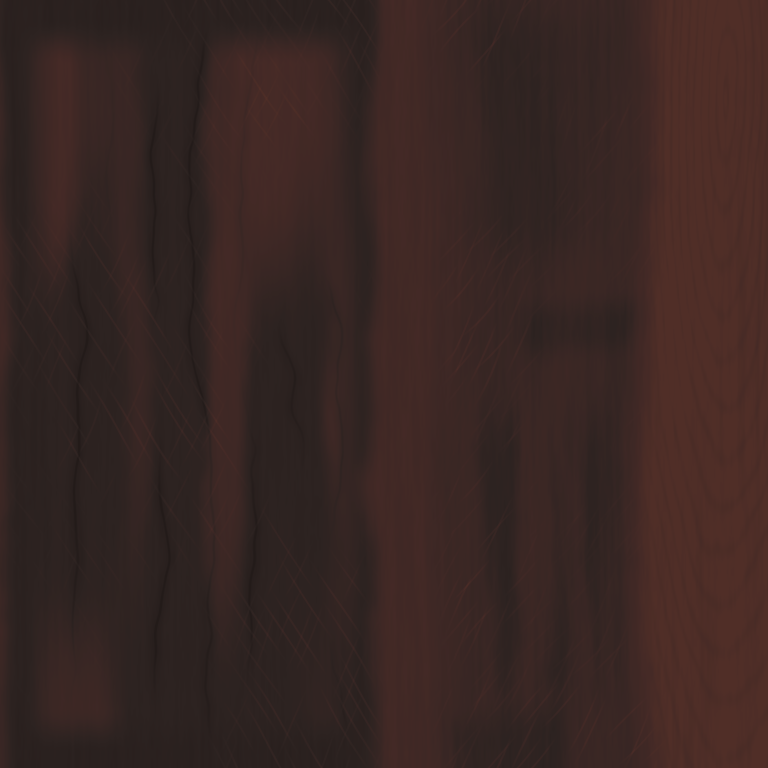
Reproduce this texture procedurally as a Shadertoy shader.

```glsl
// Dark stained wooden board with two worn, shadowed panels and fine scratches.

const vec3 UMBER    = vec3(0.175, 0.136, 0.128);
const vec3 COCOA    = vec3(0.220, 0.150, 0.140);
const vec3 CHESTNUT = vec3(0.260, 0.160, 0.147);
const vec3 MAHOGANY = vec3(0.312, 0.180, 0.152);

float hash(vec2 p) {
    return fract(sin(dot(p, vec2(127.1, 311.7))) * 43758.5453);
}

float noise(vec2 p) {
    vec2 cell = floor(p), f = fract(p);
    f = f * f * (3.0 - 2.0 * f);
    return mix(mix(hash(cell), hash(cell + vec2(1, 0)), f.x),
               mix(hash(cell + vec2(0, 1)), hash(cell + vec2(1, 1)), f.x), f.y);
}

float fbm(vec2 p) {
    float sum = 0.0, gain = 0.53;
    for (int i = 0; i < 4; i++) {
        sum += gain * noise(p);
        p = p * 2.03 + 17.3;
        gain *= 0.5;
    }
    return sum;
}

// Rectangle from lo to hi with edges blurred over the given width.
float softBox(vec2 p, vec2 lo, vec2 hi, float blur) {
    vec2 m = smoothstep(lo - blur, lo + blur, p) * (1.0 - smoothstep(hi - blur, hi + blur, p));
    return m.x * m.y;
}

// One curved, tapering scratch in each cell of a tilted grid.
float scratches(vec2 p, float angle, vec2 cellSize, float seed) {
    float c = cos(angle), s = sin(angle);
    vec2 q = vec2(c * p.x + s * p.y, c * p.y - s * p.x);
    q.y += 0.012 * noise(q * 9.0 + seed);
    float row = floor(q.y / cellSize.y);
    q.x += cellSize.x * hash(vec2(row, seed));
    vec2 cell = floor(q / cellSize), f = fract(q / cellSize) - 0.5;
    float bend = (hash(cell + seed) - 0.3) * 1.4 * (f.x * f.x - 0.08);
    float offset = (hash(cell + seed + 5.0) - 0.5) * 0.4;
    float d = abs(f.y - bend - offset) * cellSize.y;
    float taper = smoothstep(0.5, 0.1, abs(f.x));
    return smoothstep(0.0021, 0.0003, d) * taper * step(0.4, hash(cell + seed + 9.0));
}

// Thin wavy vertical fissures that fade in and out along their length.
float fissures(vec2 p) {
    float u = p.x * 17.0 + 1.3 * (fbm(vec2(p.x * 3.0, p.y * 5.0)) - 0.5);
    float id = floor(u);
    float d = abs(fract(u) - 0.5 - 0.25 * (noise(vec2(id, p.y * 7.0)) - 0.5));
    float presence = smoothstep(0.4, 0.75, noise(vec2(id * 3.7, p.y * 4.0)));
    return presence * (0.6 * smoothstep(0.05, 0.0, d) + 0.4 * smoothstep(0.25, 0.0, d));
}

// Nested growth rings stretched around a knot.
float growthRings(vec2 p, vec2 knot) {
    vec2 d = (p - knot) * vec2(1.0, 0.16);
    float r = length(d) + 0.022 * fbm(vec2(p.x * 9.0, p.y * 3.0));
    return pow(0.5 + 0.5 * sin(r * 620.0), 4.0);
}

// Tone 0 to 3 runs through the four wood colours; below 0 it darkens.
vec3 woodColor(float tone) {
    vec3 c = mix(UMBER, COCOA, clamp(tone, 0.0, 1.0));
    c = mix(c, CHESTNUT, clamp(tone - 1.0, 0.0, 1.0));
    c = mix(c, MAHOGANY, clamp(tone - 2.0, 0.0, 1.0));
    return c * (1.0 + 0.22 * clamp(tone, -1.0, 0.0));
}

float leftPanelTone(vec2 p) {
    float warp = 0.9 * (fbm(p * vec2(5.0, 4.0)) - 0.5);
    float streak = smoothstep(0.33, 0.78, noise(vec2(p.x * 17.0 + warp, p.y * 2.3 + 4.0)));
    float worn = softBox(p, vec2(0.05, 0.05), vec2(0.455, 0.945), 0.03);
    float height = mix(1.45, 2.2, smoothstep(0.2, 0.9, p.y));
    return -0.25 + worn * (0.25 + height * streak - 1.1 * fissures(p));
}

float rightPanelTone(vec2 p) {
    float streak = fbm(vec2(p.x * 20.0, p.y * 2.5));
    float tone = 1.05 + 1.1 * (streak - 0.5);
    tone -= 0.5 * softBox(p, vec2(0.61, 0.68), vec2(0.80, 0.99), 0.05);
    tone -= 0.8 * softBox(p, vec2(0.67, 0.54), vec2(0.84, 0.60), 0.025);
    tone -= 0.8 * softBox(p, vec2(0.63, 0.08), vec2(0.80, 0.45), 0.05) * smoothstep(0.7, 0.3, streak);
    return tone - 0.9 * softBox(p, vec2(0.58, -0.1), vec2(0.74, 0.06), 0.03);
}

void mainImage(out vec4 fragColor, in vec2 fragCoord) {
    vec2 p = fragCoord / iResolution.xy;
    vec2 smudged = p + 0.045 * (vec2(fbm(p * 5.0), fbm(p * 5.0 + 31.0)) - 0.5);

    // Bare wood, redder toward the right.
    float tone = mix(2.0, 2.95, smoothstep(0.6, 0.9, p.x));
    tone += 0.9 * (fbm(vec2(p.x * 16.0, p.y * 1.5)) - 0.5);
    float bare = smoothstep(0.81, 0.88, p.x);
    tone -= 0.3 * bare * growthRings(p, vec2(0.945, 0.87));

    // Shadowed panels.
    float leftMask = softBox(smudged, vec2(0.0, -0.2), vec2(0.485, 1.2), 0.018);
    float rightMask = softBox(smudged, vec2(0.57, -0.2), vec2(0.84, 1.2), 0.03);
    tone = mix(tone, leftPanelTone(p), leftMask);
    tone = mix(tone, rightPanelTone(smudged), rightMask);

    // Fine vertical grain and pores.
    float grain = noise(vec2(p.x * 210.0 + 2.0 * noise(p * 4.0), p.y * 7.0));
    float pores = noise(p * vec2(420.0, 55.0));
    tone += (0.38 * (grain - 0.5) + 0.22 * (pores - 0.5)) * mix(1.0, 0.6, leftMask);

    // Scratches gathered in worn patches.
    float patches = smoothstep(0.38, 0.7, fbm(p * 5.0 + 8.0));
    float falling = scratches(p, -1.0, vec2(0.15, 0.016), 3.0) * leftMask;
    float rising = scratches(p, 1.15, vec2(0.11, 0.018), 11.0) * max(rightMask, 0.6 * leftMask);
    float crossing = scratches(p, 0.85, vec2(0.09, 0.022), 23.0) * rightMask;
    tone += 0.85 * patches * (falling + rising + crossing);

    fragColor = vec4(woodColor(tone), 1.0);
}
```
